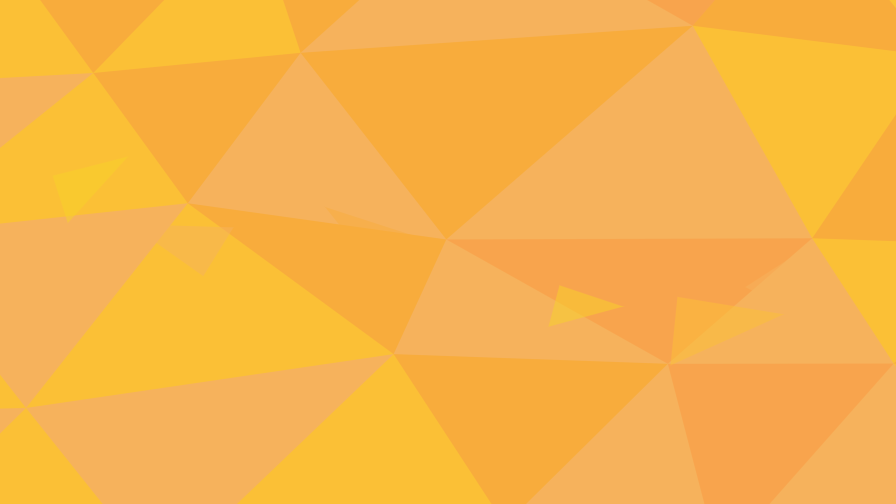
Give the GLSL for this background, as a WebGL 1 fragment shader.

```glsl
precision highp float;
uniform vec2 u_resolution;

#define CELL vec2(0.55, 0.325)
#define ORIGIN vec2(0.13, 0.10)
#define SHEAR 0.5
#define JITTER 0.23
#define SHARD_COUNT 6.0
#define SHARD_SIZE 0.085
#define SHARD_OPACITY 0.5
#define YELLOW vec3(0.984, 0.753, 0.212)
#define PALE vec3(0.963, 0.698, 0.362)
#define AMBER vec3(0.972, 0.674, 0.235)
#define CORAL vec3(0.974, 0.645, 0.302)
#define LEMON vec3(0.970, 0.820, 0.160)

vec2 hash2(vec2 p) {
  vec2 q = vec2(dot(p, vec2(127.1, 311.7)), dot(p, vec2(269.5, 183.3)));
  return fract(sin(q) * 43758.5453);
}

// Palette lookup: interval widths set each colour's share.
vec3 palette(float key) {
  if (key < 0.32) return YELLOW;
  if (key < 0.60) return PALE;
  if (key < 0.84) return AMBER;
  return CORAL;
}

// Jittered vertex of the sheared lattice.
vec2 vertexAt(vec2 node) {
  vec2 q = node + (hash2(node) * 2.0 - 1.0) * JITTER;
  return vec2(q.x + SHEAR * q.y, q.y) * CELL;
}

// Signed distance to the line a-b, positive on its left.
float edgeSide(vec2 p, vec2 a, vec2 b) {
  vec2 along = normalize(b - a);
  return dot(p - a, vec2(-along.y, along.x));
}

// Antialiased coverage of a counter-clockwise triangle.
float triangle(vec2 p, vec2 a, vec2 b, vec2 c) {
  float d = min(edgeSide(p, a, b), min(edgeSide(p, b, c), edgeSide(p, c, a)));
  float soft = 0.7 / u_resolution.y;
  return smoothstep(-soft, soft, d);
}

// Flat triangle mesh, blended by coverage along shared edges.
vec3 mesh(vec2 p) {
  vec2 lattice = p / CELL;
  lattice.x -= SHEAR * lattice.y;
  vec2 home = floor(lattice);
  vec4 sum = vec4(0.0);
  for (int j = -1; j <= 1; j++) {
    for (int i = -1; i <= 1; i++) {
      vec2 cell = home + vec2(float(i), float(j));
      vec2 a = vertexAt(cell);
      vec2 b = vertexAt(cell + vec2(1.0, 0.0));
      vec2 c = vertexAt(cell + vec2(0.0, 1.0));
      vec2 d = vertexAt(cell + vec2(1.0, 1.0));
      // The half-turn offset keeps neighbours in different colours.
      float key = fract(dot(cell, vec2(0.176, 0.137)) + 0.06);
      sum += vec4(palette(key), 1.0) * triangle(p, a, b, c);
      sum += vec4(palette(fract(key + 0.5)), 1.0) * triangle(p, d, c, b);
    }
  }
  return sum.rgb / max(sum.a, 0.001);
}

vec2 polar(float angle, float radius) {
  return radius * vec2(cos(angle), sin(angle));
}

// Small translucent slivers laid over the mesh.
vec3 addShards(vec3 color, vec2 p, float aspect) {
  for (float i = 0.0; i < SHARD_COUNT; i++) {
    vec2 place = hash2(vec2(i, 17.0));
    vec2 shape = hash2(vec2(i, 41.0));
    vec2 center = vec2((i + place.x) / SHARD_COUNT * aspect, place.y);
    float turn = 6.2832 * shape.x;
    float size = SHARD_SIZE * (0.7 + 0.6 * shape.y);
    vec2 a = center + polar(turn, size * 1.4);
    vec2 b = center + polar(turn + 2.3, size * 0.7);
    vec2 c = center + polar(turn + 3.9, size);
    vec3 tint = mod(i, 3.0) < 0.5 ? LEMON : palette(fract(i * 0.28 + 0.1));
    color = mix(color, tint, SHARD_OPACITY * triangle(p, a, b, c));
  }
  return color;
}

void main() {
  vec2 p = gl_FragCoord.xy / u_resolution.y;
  float aspect = u_resolution.x / u_resolution.y;
  vec3 color = addShards(mesh(p + ORIGIN), p, aspect);
  gl_FragColor = vec4(color, 1.0);
}
```
